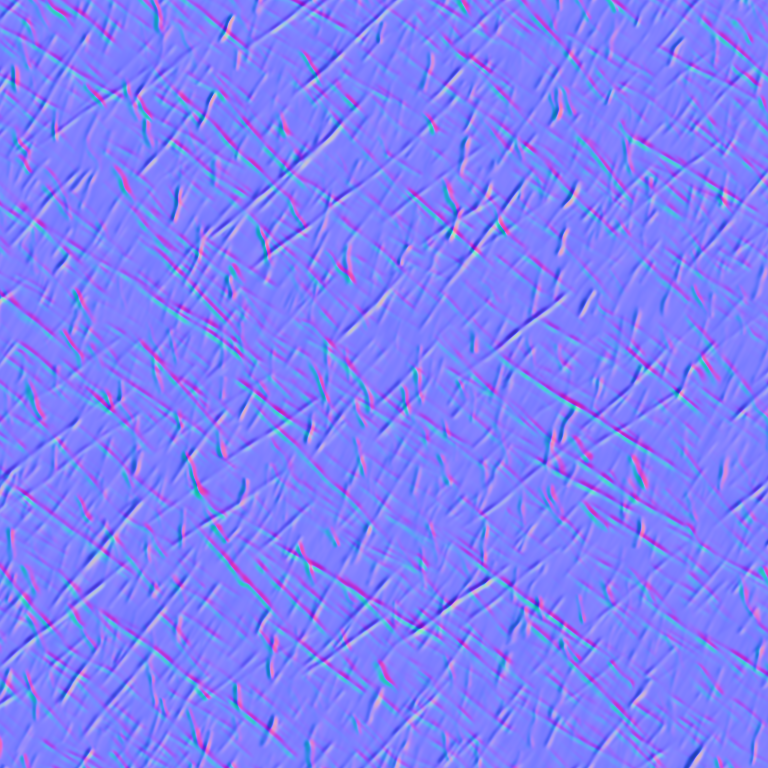
Reproduce this texture map procedurally as a Shadertoy shader.

```glsl
// Tangent-space normal map of a sheet covered in crossing scratches.
// Each layer scatters tapered ridges on a rotated grid and sums their slopes;
// stretched gradient noise adds a brushed grain, and the slope becomes colour.

#define RELIEF 1.0          // overall steepness
#define RIDGE_WIDTH 0.0026  // distance from crest to steepest point
#define FALL_ANGLE -0.68    // direction of scratches running down to the right
#define RISE_ANGLE 0.80     // direction of scratches running up to the right
#define STEEP_ANGLE 1.08    // direction of the brushed grain
#define GRAIN 0.13          // slope of the brushed grain
#define BEND 0.005          // wobble of the scratches
#define PATCH_SCALE 45.0    // frequency of bold and faint stretches

// Integer hash giving three values in 0..1
vec3 hash3(ivec2 cell, int seed) {
    uvec3 v = uvec3(ivec3(cell, seed)) * 1664525u + 1013904223u;
    v.x += v.y * v.z; v.y += v.z * v.x; v.z += v.x * v.y;
    v ^= v >> 16u;
    v.x += v.y * v.z; v.y += v.z * v.x; v.z += v.x * v.y;
    return vec3(v >> 8u) / 16777216.0;
}

float cornerSlope(ivec2 cell, vec2 offset, int seed) {
    float a = 6.28319 * hash3(cell, seed).x;
    return dot(vec2(cos(a), sin(a)), offset);
}

float gradientNoise(vec2 p, int seed) {
    ivec2 i = ivec2(floor(p));
    vec2 f = fract(p);
    vec2 u = f * f * f * (f * (f * 6.0 - 15.0) + 10.0);
    float a = cornerSlope(i, f, seed);
    float b = cornerSlope(i + ivec2(1, 0), f - vec2(1, 0), seed);
    float c = cornerSlope(i + ivec2(0, 1), f - vec2(0, 1), seed);
    float d = cornerSlope(i + ivec2(1, 1), f - vec2(1, 1), seed);
    return mix(mix(a, b, u.x), mix(c, d, u.x), u.y);
}

// Summed outward slope of one family of ridges; cell = (length, gap)
vec2 scratches(vec2 p, float angle, float spread, vec2 cell, float strength, int seed) {
    vec2 dir = vec2(cos(angle), sin(angle));
    vec2 side = vec2(-dir.y, dir.x);
    vec2 q = vec2(dot(p, dir), dot(p, side));
    ivec2 home = ivec2(floor(q / cell));
    float width = max(RIDGE_WIDTH, 0.7 / iResolution.y);
    vec2 slope = vec2(0.0);

    for (int y = -2; y <= 2; y++)
    for (int x = -1; x <= 1; x++) {
        ivec2 id = home + ivec2(x, y);
        vec3 place = hash3(id, seed);
        vec3 form = hash3(id, seed + 50);
        float turn = spread * (2.0 * place.z - 1.0);
        vec2 along = vec2(cos(turn), sin(turn));
        vec2 across = vec2(-along.y, along.x);
        vec2 r = q - (vec2(id) + place.xy) * cell;

        // Gaussian ridge, tapered at both ends
        float halfLength = cell.x * (0.3 + 0.4 * form.x);
        float taper = 1.0 - smoothstep(0.55, 1.0, abs(dot(r, along)) / halfLength);
        float d = dot(r, across) / width;
        float bold = form.y * form.y * form.y;
        slope += across * d * exp(0.5 - 0.5 * d * d) * taper * bold;
    }
    return strength * (dir * slope.x + side * slope.y);
}

// Soft streaks drawn out along the steep direction
vec2 brushedGrain(vec2 p) {
    vec2 dir = vec2(cos(STEEP_ANGLE), sin(STEEP_ANGLE));
    vec2 side = vec2(-dir.y, dir.x);
    vec2 q = vec2(dot(p, dir), dot(p, side));
    float streak = gradientNoise(q * vec2(14.0, 75.0), 91)
                 + 0.6 * gradientNoise(q * vec2(30.0, 150.0), 92);
    return side * streak * GRAIN;
}

void mainImage(out vec4 fragColor, in vec2 fragCoord) {
    vec2 uv = fragCoord / iResolution.y;
    vec2 p = uv + BEND * vec2(gradientNoise(uv * 13.0, 71), gradientNoise(uv * 13.0, 72));

    // Long cuts in both directions
    vec2 slope = scratches(p, FALL_ANGLE, 0.20, vec2(0.22, 0.022), 1.2, 1);
    slope += scratches(p, RISE_ANGLE, 0.22, vec2(0.18, 0.030), 1.0, 2);

    // Dense faint hairlines
    slope += scratches(p, FALL_ANGLE, 0.16, vec2(0.10, 0.009), 0.5, 3);
    slope += scratches(p, STEEP_ANGLE, 0.30, vec2(0.06, 0.011), 0.45, 4);

    // Short deep nicks, bent more strongly
    vec2 nick = p + BEND * vec2(gradientNoise(uv * 40.0, 73), gradientNoise(uv * 40.0, 74));
    slope += scratches(nick, -1.1, 0.35, vec2(0.05, 0.05), 1.6, 5);
    slope += scratches(nick, 1.3, 0.35, vec2(0.05, 0.05), 1.4, 6);

    // Break the lines into bold and faint stretches
    float patchiness = smoothstep(-0.3, 0.4, gradientNoise(uv * PATCH_SCALE, 81));
    slope = slope * mix(0.35, 1.4, patchiness) + brushedGrain(p);

    // Encode the normal with the green axis pointing down
    vec3 normal = normalize(vec3(slope.x * RELIEF, -slope.y * RELIEF, 1.0));
    fragColor = vec4(0.5 + 0.5 * normal, 1.0);
}
```
